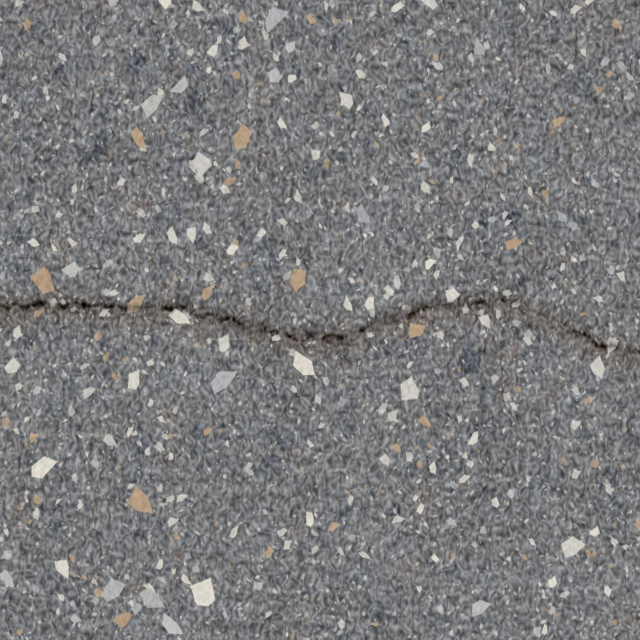
Give the GLSL for this texture, as a WebGL 2 fragment shader.

```glsl
#version 300 es
precision highp float;

uniform vec2 u_resolution;
out vec4 fragColor;

const float TAU = 6.2832;

vec2 hash2(vec2 p) {
    vec3 q = fract(p.xyx * vec3(0.1031, 0.1030, 0.0973));
    q += dot(q, q.yzx + 33.33);
    return fract((q.xx + q.yz) * q.zy);
}

vec2 gradientAt(vec2 cell) {
    float angle = TAU * hash2(cell + 71.0).x;
    return vec2(cos(angle), sin(angle));
}

float gradientNoise(vec2 p) {
    vec2 i = floor(p), f = p - i;
    vec2 u = f * f * f * (f * (f * 6.0 - 15.0) + 10.0);
    vec2 e = vec2(0.0, 1.0);
    float low = mix(dot(gradientAt(i), f), dot(gradientAt(i + e.yx), f - e.yx), u.x);
    float high = mix(dot(gradientAt(i + e), f - e), dot(gradientAt(i + e.yy), f - e.yy), u.x);
    return mix(low, high, u.y);
}

// Signed distance to a random five-sided chip of unit size
float chipDistance(vec2 q, vec2 seed) {
    float d = -1.0;
    for (int i = 0; i < 5; i++) {
        vec2 r = hash2(seed + float(i) * 17.3);
        float angle = (float(i) + 0.7 * r.x) * TAU / 5.0;
        d = max(d, dot(q, vec2(cos(angle), sin(angle))) - 0.7 - 0.4 * r.y);
    }
    return d;
}

// Scattered chips: x, y = random tone and hue, z = coverage
vec3 scatterChips(vec2 p, float cells, float density, vec2 radii, float blur, float seed) {
    vec2 g = p * cells, base = floor(g);
    vec3 result = vec3(0.0);
    for (int k = 0; k < 9; k++) {
        vec2 id = base + vec2(k % 3 - 1, k / 3 - 1);
        vec2 key = id + seed;
        vec2 pick = hash2(key);
        if (pick.x > density) continue;
        vec2 center = id + 0.1 + 0.8 * hash2(key + 5.7);
        vec2 form = hash2(key + 11.9);
        float radius = mix(radii.x, radii.y, pick.y * pick.y);
        float turn = (form.x - 0.5) * 2.2;
        float c = cos(turn), s = sin(turn);
        vec2 q = mat2(c, -s, s, c) * (g - center) / radius;
        q *= vec2(1.0 + 0.6 * form.y, 0.85);
        float d = chipDistance(q, key) * radius / cells;
        float cover = 1.0 - smoothstep(-blur, blur, d);
        if (cover > result.z) result = vec3(hash2(key + 23.1), cover);
    }
    return result;
}

vec3 paleStone(float tone, float hue) {
    vec3 color = mix(vec3(0.64, 0.65, 0.67), vec3(0.90, 0.88, 0.83), sqrt(tone));
    return mix(color, vec3(0.71, 0.59, 0.46), 0.85 * step(0.86, hue));
}

vec3 darkStone(float tone, float hue) {
    vec3 color = mix(vec3(0.27, 0.29, 0.33), vec3(0.56, 0.57, 0.58), tone);
    return mix(color, vec3(0.47, 0.40, 0.36), 0.6 * step(0.88, hue));
}

// Fine vertical-leaning grain
float grain(vec2 p) {
    vec2 warp = vec2(gradientNoise(p * 60.0), gradientNoise(p * 60.0 + 40.0));
    vec2 q = p + 0.006 * warp;
    return 0.24 * gradientNoise(q * vec2(185.0, 130.0))
         + 0.16 * gradientNoise(q * vec2(95.0, 70.0) + 13.0)
         + 0.05 * gradientNoise(p * 28.0 + 31.0)
         + 0.03 * gradientNoise(p * 6.0 + 57.0);
}

float bump(float x, float center, float width) {
    float t = (x - center) / width;
    return exp(-t * t);
}

float crackHeight(float x) {
    float path = 0.521 - 0.052 * bump(x, 0.49, 0.14) + 0.012 * bump(x, 0.75, 0.10);
    path -= 0.075 * smoothstep(0.78, 1.0, x);
    return path + 0.010 * gradientNoise(vec2(x * 28.0, 3.5))
                + 0.006 * gradientNoise(vec2(x * 90.0, 8.5));
}

void main() {
    vec2 p = gl_FragCoord.xy / u_resolution;
    float blur = 0.0007 + 0.6 / u_resolution.y;

    // Binder and dark aggregate
    float texture0 = grain(p);
    float warmth = gradientNoise(p * 16.0 + 90.0);
    vec3 color = vec3(0.463, 0.464, 0.470) + vec3(0.020, 0.004, -0.016) * warmth;
    vec3 chip = scatterChips(p, 52.0, 0.6, vec2(0.25, 0.65), blur * 1.5, 100.0);
    color = mix(color, darkStone(chip.x, chip.y), 0.45 * chip.z);
    chip = scatterChips(p, 17.0, 0.16, vec2(0.12, 0.32), blur * 1.5, 200.0);
    color = mix(color, darkStone(chip.x * 0.8, chip.y), 0.6 * chip.z);
    color += texture0;

    // Crack with a dusty brown margin
    float offset = p.y - crackHeight(p.x);
    float margin = bump(offset, -0.008, 0.024);
    color = mix(color, vec3(0.43, 0.395, 0.37) + texture0, 0.6 * margin);
    float gaps = smoothstep(-0.25, 0.2, gradientNoise(p * vec2(55.0, 75.0) + 19.0));
    float fade = 1.0 - 0.75 * bump(p.x, 0.84, 0.05);
    color -= vec3(0.22, 0.23, 0.25) * bump(offset, 0.0, 0.0045) * gaps * fade;
    color -= 0.07 * bump(offset, 0.004, 0.011) * fade;

    // Pale stones, from sparkles to pebbles
    for (int i = 0; i < 3; i++) {
        float level = float(i);
        float cells = 135.0 / pow(2.35, level);
        float density = 0.19 - 0.025 * level;
        chip = scatterChips(p, cells, density, vec2(0.16, 0.42), blur, 300.0 + 50.0 * level);
        float strength = mix(0.65, 0.93, 0.5 * level) * (1.0 - 0.5 * bump(offset, 0.0, 0.006));
        vec3 stone = paleStone(chip.x, chip.y) + 0.25 * texture0;
        color = mix(color, stone, strength * chip.z);
    }

    fragColor = vec4(clamp(color, 0.0, 1.0), 1.0);
}
```
